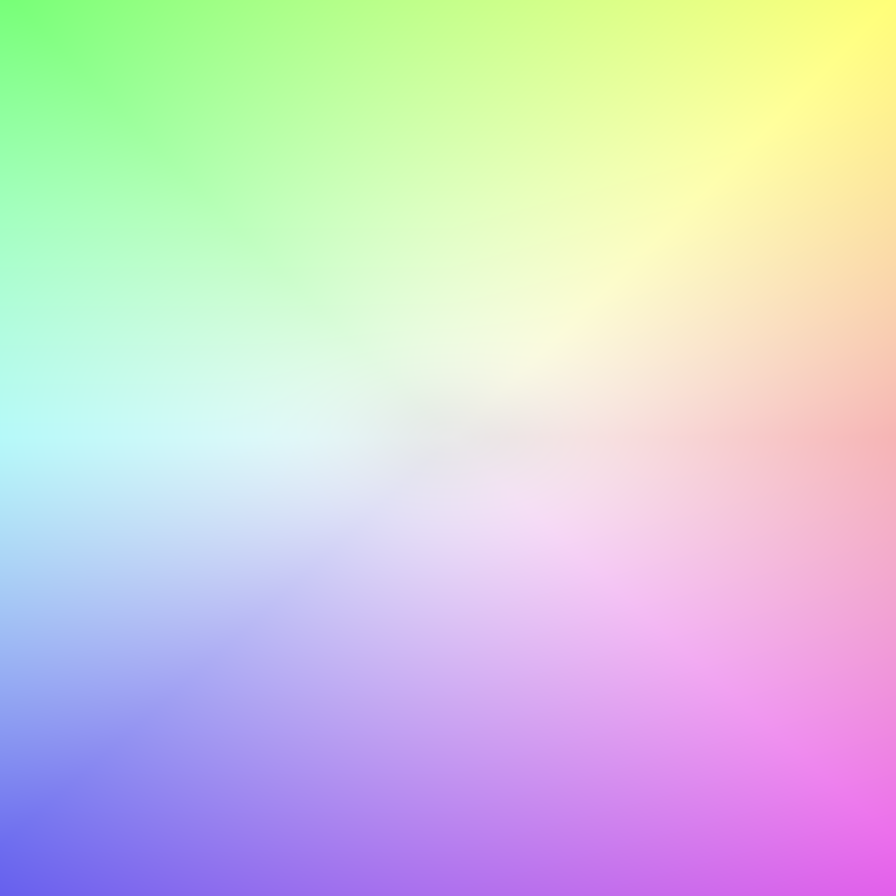
Write a WebGL 1 fragment shader that draws this background.

```glsl
precision highp float;
// A soft pastel colour wheel stretched over the canvas, grey at its middle.
// Position maps to a chroma vector: its angle is the hue, its length the
// saturation; brightness falls toward the bottom and dips at the centre.

uniform vec2 u_resolution;

// Hue in turns, saturation and value to RGB.
vec3 hsvToRgb(float hue, float saturation, float value) {
    vec3 ramp = abs(fract(hue + vec3(0.0, 2.0, 1.0) / 3.0) * 6.0 - 3.0) - 1.0;
    return value * mix(vec3(1.0), clamp(ramp, 0.0, 1.0), saturation);
}

void main() {
    vec2 uv = gl_FragCoord.xy / u_resolution;
    vec2 p = (uv - vec2(0.505, 0.512)) * 2.0;

    // Chroma grows faster vertically, and a little more toward the bottom.
    vec2 chroma = p * vec2(0.27, 0.495 - 0.025 * p.y);
    float saturation = length(chroma);
    float hue = atan(chroma.y, chroma.x + 1e-5) / 6.2831853;

    // Vertical brightness ramp with a soft grey patch in the middle.
    float value = min(1.0, 0.977 + 0.045 * p.y - 0.012 * max(p.x, 0.0));
    value -= 0.06 * exp(-260.0 * saturation * saturation);

    gl_FragColor = vec4(hsvToRgb(hue, saturation, value), 1.0);
}
```
